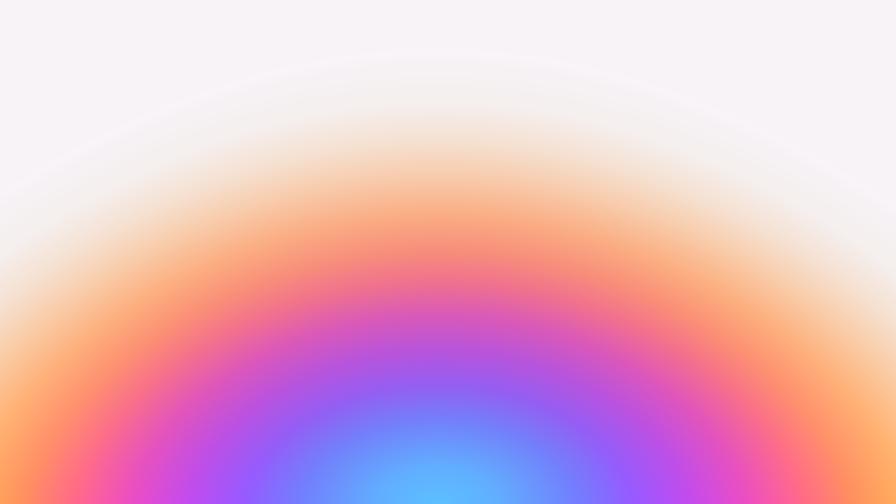
This background is drawn by a Shadertoy shader. Its source:

```glsl
// A soft rainbow dome of light rising from the lower edge into pale lilac white.

// Blends towards the next colour as the height passes from one stop to another.
vec3 blendStop(vec3 base, vec3 next, float from, float to, float h) {
    return mix(base, next, clamp((h - from) / (to - from), 0.0, 1.0));
}

// Colour of the dome by the height at which its contour crosses the axis.
vec3 domeColor(float h) {
    vec3 c = vec3(0.36, 0.75, 1.00);
    c = blendStop(c, vec3(0.38, 0.68, 1.00), 0.000, 0.075, h);
    c = blendStop(c, vec3(0.45, 0.50, 0.98), 0.075, 0.167, h);
    c = blendStop(c, vec3(0.58, 0.37, 0.95), 0.167, 0.236, h);
    c = blendStop(c, vec3(0.72, 0.33, 0.86), 0.236, 0.305, h);
    c = blendStop(c, vec3(0.85, 0.35, 0.72), 0.305, 0.375, h);
    c = blendStop(c, vec3(0.94, 0.45, 0.55), 0.375, 0.444, h);
    c = blendStop(c, vec3(0.97, 0.56, 0.48), 0.444, 0.505, h);
    c = blendStop(c, vec3(0.98, 0.68, 0.52), 0.505, 0.575, h);
    c = blendStop(c, vec3(0.97, 0.80, 0.68), 0.575, 0.653, h);
    c = blendStop(c, vec3(0.96, 0.88, 0.82), 0.653, 0.720, h);
    c = blendStop(c, vec3(0.96, 0.935, 0.93), 0.720, 0.795, h);
    return blendStop(c, vec3(0.965, 0.948, 0.96), 0.795, 0.880, h);
}

void mainImage(out vec4 fragColor, in vec2 fragCoord) {
    vec2 p = fragCoord / iResolution.y;
    p.x -= 0.489 * iResolution.x / iResolution.y;

    // Wide contours near the base, rounder ones higher up
    float stretch = 1.63 - 0.5 * p.y;
    float h = length(vec2(p.x / stretch, p.y));
    vec3 color = domeColor(h);

    // Richer colours low on both flanks, with a golden outer tint
    float flank = smoothstep(0.15, 0.6, abs(p.x)) * exp(-4.5 * p.y);
    float luma = dot(color, vec3(0.30, 0.59, 0.11));
    color = mix(vec3(luma), color, 1.0 + 0.25 * flank);
    float gold = smoothstep(0.42, 0.55, h) * (1.0 - smoothstep(0.58, 0.75, h));
    color += vec3(0.0, 0.04, -0.09) * gold * flank;

    // Faint bright rim, then the open background
    color = mix(color, vec3(0.972, 0.953, 0.969), smoothstep(0.88, 0.92, h));
    float rim = (h - 0.895) / 0.012;
    color += 0.006 * exp(-rim * rim);

    fragColor = vec4(clamp(color, 0.0, 1.0), 1.0);
}
```
